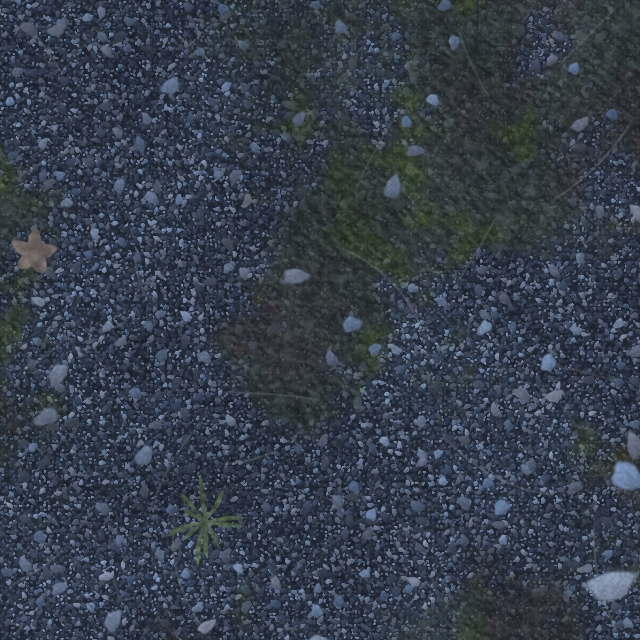
This texture is drawn by a WebGL 2 fragment shader. Its source:

```glsl
#version 300 es
precision highp float;
// Dusky blue gravel with mossy patches, dry straws, pale stones, a small weed and a dead leaf.

#define GRIT_SCALE 150.0
#define GRAVEL_SCALE 84.0
#define PEBBLE_SCALE 46.0
#define STONE_SCALE 25.0
#define MOSS_SCALE 4.2
#define MOSS_AMOUNT 0.72
#define STRAW_OPACITY 0.42
#define GRAIN 0.10
#define SOIL vec3(0.135, 0.165, 0.215)
#define DARK_STONE vec3(0.175, 0.212, 0.282)
#define PALE_STONE vec3(0.43, 0.50, 0.61)

uniform vec2 u_resolution;
out vec4 fragColor;

float hash(vec2 p) {
  return fract(sin(dot(p, vec2(127.1, 311.7))) * 43758.5453);
}

vec2 hash2(vec2 p) {
  return vec2(hash(p), hash(p + 37.3));
}

float noise(vec2 p) {
  vec2 i = floor(p), f = fract(p);
  f = f * f * (3.0 - 2.0 * f);
  return mix(mix(hash(i), hash(i + vec2(1, 0)), f.x),
             mix(hash(i + vec2(0, 1)), hash(i + vec2(1, 1)), f.x), f.y);
}

float fbm(vec2 p) {
  float sum = 0.0, amp = 0.5;
  for (int i = 0; i < 5; i++) {
    sum += amp * noise(p);
    p = mat2(0.8, 0.6, -0.6, 0.8) * p * 2.03 + 11.7;
    amp *= 0.5;
  }
  return sum;
}

mat2 rotation(float a) {
  return mat2(cos(a), sin(a), -sin(a), cos(a));
}

// Lays one uneven, softly lit stone over the ground.
vec3 addStone(vec3 ground, vec2 d, float radius, vec2 rnd, float tone) {
  vec2 q = rotation(rnd.x * 6.28) * d;
  q.y *= 1.1 + 0.7 * rnd.y;
  float a = atan(q.y, q.x);
  float dist = length(q) * (1.0 + 0.10 * sin(3.0 * a + rnd.y * 20.0) + 0.05 * sin(5.0 * a + rnd.x * 30.0));
  float cover = 1.0 - smoothstep(0.68 * radius, radius, dist);
  vec3 tint = 1.0 + 0.13 * (rnd.y - 0.5) * vec3(1.0, -0.2, -1.0);
  vec3 stone = mix(DARK_STONE, PALE_STONE, tone) * tint;
  stone *= 1.0 + 0.2 * dot(d, vec2(-0.5, 0.85)) / radius;
  return mix(ground, stone, cover);
}

// Scatters stones on a jittered grid; lift brightens the whole layer.
vec3 addStones(vec3 ground, vec2 p, float scale, float density, float lift) {
  vec2 g = p * scale, id = floor(g);
  for (int j = -1; j <= 1; j++)
  for (int i = -1; i <= 1; i++) {
    vec2 cell = id + vec2(i, j);
    if (hash(cell + scale) > density) continue;
    vec2 rnd = hash2(cell + scale * 1.7);
    vec2 center = cell + 0.5 + 0.8 * (hash2(cell + 5.1) - 0.5);
    float tone = lift + (1.0 - lift) * pow(hash(cell + 9.4), 2.2);
    ground = addStone(ground, g - center, mix(0.36, 0.62, rnd.y), rnd, tone);
  }
  return ground;
}

// Coverage of thin bent strands on a jittered grid.
float strands(vec2 p, float scale, float width, float density) {
  vec2 g = p * scale, id = floor(g);
  float cover = 0.0;
  for (int j = -1; j <= 1; j++)
  for (int i = -1; i <= 1; i++) {
    vec2 cell = id + vec2(i, j), rnd = hash2(cell + scale);
    if (hash(cell + scale * 2.3) > density) continue;
    vec2 q = rotation(rnd.x * 6.28) * (g - cell - 0.3 - 0.4 * rnd.yx);
    q.y += (rnd.y - 0.5) * 0.9 * q.x * q.x;
    float reach = mix(0.25, 0.75, rnd.y);
    float line = 1.0 - smoothstep(0.3 * width, width, abs(q.y) / scale);
    line *= 1.0 - smoothstep(0.6 * reach, reach, abs(q.x));
    cover = max(cover, line * mix(0.4, 1.0, hash(cell + 3.3)));
  }
  return cover;
}

// Rosette of narrow curved blades.
float weed(vec2 d) {
  float cover = 0.0;
  for (float k = 0.0; k < 13.0; k++) {
    vec2 rnd = hash2(vec2(k, 4.0));
    vec2 q = rotation(k * 0.483 + rnd.x * 0.5) * d;
    float reach = mix(0.035, 0.072, rnd.y), t = clamp(q.x / reach, 0.0, 1.0);
    float halfWidth = 0.0012 + 0.0055 * t * t * (1.0 - t) * 4.0;
    float dist = length(vec2(q.x - t * reach, q.y + (rnd.x - 0.5) * 0.03 * t * t));
    cover = max(cover, 1.0 - smoothstep(0.4 * halfWidth, halfWidth + 0.001, dist));
  }
  return cover;
}

void main() {
  vec2 p = gl_FragCoord.xy / u_resolution;

  // Gravel from grit to pebbles
  vec3 col = SOIL * (0.75 + 0.5 * noise(p * 210.0));
  col = addStones(col, p, GRIT_SCALE, 0.85, 0.05);
  col = addStones(col, p, GRAVEL_SCALE, 0.68, 0.02);
  col = addStones(col, p, PEBBLE_SCALE, 0.13, 0.12);

  // Moss and brown litter
  float patches = fbm(p * MOSS_SCALE + 3.0) + 0.12 * (noise(p * 45.0) - 0.5);
  float moss = smoothstep(0.43, 0.62, patches);
  float fibre = noise(rotation(0.6) * p * vec2(90.0, 190.0));
  vec3 mossColor = mix(vec3(0.11, 0.135, 0.13), vec3(0.245, 0.285, 0.255), fibre);
  float green = smoothstep(0.52, 0.72, fbm(p * 11.0 + 40.0));
  float brown = smoothstep(0.48, 0.66, fbm(p * 6.0 + 71.0));
  mossColor = mix(mossColor, mossColor * vec3(1.12, 1.2, 0.7), green);
  mossColor = mix(mossColor, mossColor * vec3(1.08, 0.88, 0.98), brown);
  col = mix(col, mossColor, MOSS_AMOUNT * moss);

  // Grass, straws and loose pale stones
  col = mix(col, vec3(0.27, 0.31, 0.26), 0.35 * moss * strands(p, 26.0, 0.0025, 0.7));
  col = mix(col, vec3(0.12, 0.13, 0.15), 0.45 * strands(p + 0.37, 13.0, 0.003, 0.35));
  col = mix(col, vec3(0.43, 0.45, 0.45), STRAW_OPACITY * strands(p, 6.0, 0.0028, 0.65));
  col = addStones(col, p, STONE_SCALE * 1.4, 0.035, 0.45);
  col = addStones(col, p, STONE_SCALE, 0.012, 0.7);
  col = addStone(col, p - vec2(0.98, 0.255), 0.030, vec2(0.1, 0.2), 1.0);
  col = addStone(col, p - vec2(0.955, 0.085), 0.043, vec2(0.96, 0.8), 1.1);

  // Weed and dead leaf
  float blades = weed(p - vec2(0.32, 0.185));
  col = mix(col, vec3(0.32, 0.40, 0.28) * (0.75 + 0.5 * noise(p * 120.0)), 0.85 * blades);
  vec2 leaf = p - vec2(0.052, 0.605);
  float rim = 0.028 + 0.007 * sin(5.0 * atan(leaf.y, leaf.x) + 0.6) + 0.006 * (noise(p * 90.0) - 0.5);
  float leafCover = 1.0 - smoothstep(-0.002, 0.002, length(leaf) - rim);
  col = mix(col, vec3(0.41, 0.38, 0.37) * (0.8 + 0.4 * noise(p * 70.0)), leafCover);

  // Broad light variation and fine grain
  col *= 0.93 + 0.22 * noise(p * 9.0 + 20.0);
  col *= 1.0 + GRAIN * 2.0 * (noise(p * 260.0) - 0.5);
  fragColor = vec4(col, 1.0);
}
```
